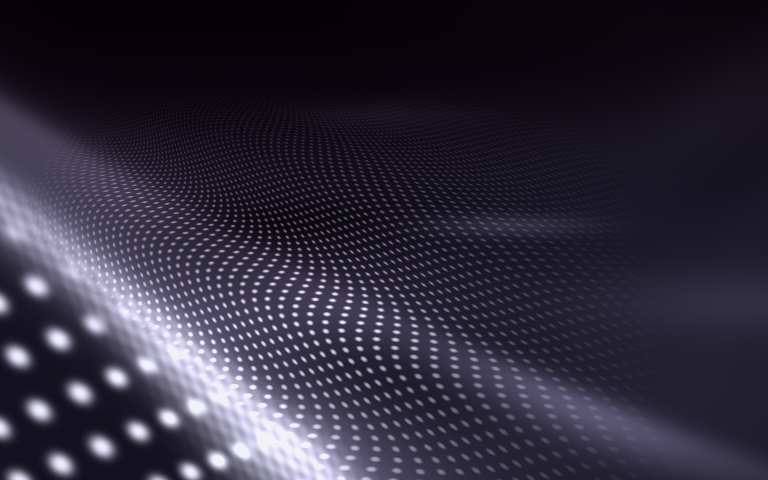
This background is drawn by a Shadertoy shader. Its source:

```glsl
// Dark rolling sheet of glowing dots, with a bright blurred fold in the lower left corner.

// Soft elliptical light, 1 at its centre
float glow(vec2 p, vec2 centre, vec2 size) {
    vec2 q = (p - centre) / size;
    return exp(-dot(q, q));
}

// Bell profile with separate widths below and above zero
float crest(float d, float below, float above) {
    float t = d / (d < 0.0 ? below : above);
    return exp(-t * t);
}

// Fine dots of the receding sheet, bent and bunched by its waves
float farDots(vec2 p, float ridge) {
    float depth = 0.96 - p.y + 0.06 * p.x - 0.014 * sin(20.0 * ridge);
    depth = max(depth, 0.04);
    float bentX = p.x - 0.48 - 0.036 * sin(20.0 * ridge + 0.3);
    vec2 grid = vec2(bentX / (0.039 * depth), -log(depth) / 0.028);
    vec2 cell = fract(grid) - 0.5;
    cell.y += 0.25 * cell.x;
    float blur = 0.09 + 0.0011 / (0.034 * depth);
    float r = length(cell * vec2(1.1, 0.9));
    return 1.0 - smoothstep(0.20 - blur, 0.20 + blur, r);
}

// Large out-of-focus dots, packed closer towards the fold
float nearDots(vec2 p) {
    vec2 q = p - vec2(0.167, 0.181);
    vec2 grid = vec2(10.05 * q.x + 4.04 * q.y, 3.23 * q.x - 7.63 * q.y);
    float packed = max(grid.x, 0.0);
    grid.x += 0.13 * packed * packed;
    vec2 cell = fract(grid + 0.5) - 0.5;
    float shrink = 1.0 + 0.26 * packed;
    vec2 offset = cell.x * vec2(0.085, 0.036) / shrink + cell.y * vec2(0.045, -0.112);
    offset = mat2(0.83, 0.56, -0.56, 0.83) * offset;
    float r = length(offset / vec2(0.032, 0.023)) * sqrt(shrink);
    return exp(-1.4 * pow(r, 2.5));
}

void mainImage(out vec4 fragColor, in vec2 fragCoord) {
    vec2 p = fragCoord / iResolution.y;
    p.x *= 1.6 * iResolution.y / iResolution.x;

    // Heights above the two diagonal ridges
    float fold = (p.y - (0.60 - 0.80 * p.x - 0.06 * p.x * p.x)) * 0.78;
    float along = 0.78 * p.x - 0.62 * p.y;
    float ridge = p.y - (0.77 - 0.62 * p.x + 0.09 * p.x * p.x);
    float nearSide = 1.0 - smoothstep(-0.07, 0.02, fold);

    // Night backdrop and drifting haze
    vec3 haze = vec3(0.63, 0.61, 0.74);
    vec3 col = mix(vec3(0.080, 0.068, 0.125), vec3(0.020, 0.006, 0.028),
                   smoothstep(0.50, 0.95, p.y));
    float cloud = 0.5 + 0.25 * sin(5.0 * p.x + 9.0 * p.y + 2.0 * sin(3.0 * p.x))
                + 0.25 * sin(17.0 * p.y - 4.0 * p.x + 1.5 * sin(6.0 * p.x));
    col += haze * (0.03 + 0.09 * cloud) * glow(p, vec2(1.55, 0.72), vec2(0.48, 0.26));
    col += haze * 0.12 * glow(p, vec2(1.60, 0.37), vec2(0.38, 0.07));
    col += haze * 0.09 * glow(p, vec2(1.45, 0.20), vec2(0.45, 0.24));
    col += haze * 0.18 * glow(p, vec2(1.06, 0.53), vec2(0.16, 0.022));
    col += haze * 0.06 * glow(p, vec2(0.80, 0.76), vec2(0.20, 0.03));
    col += haze * 0.07 * glow(p, vec2(0.15, 0.58), vec2(0.30, 0.16));

    // Light along the second ridge, strongest at both ends
    float ridgeEnds = 0.10 + 0.26 * glow(p, vec2(1.22, 0.17), vec2(0.30, 0.30))
                    + 0.12 * glow(p, vec2(0.0, 0.74), vec2(0.28, 0.25));
    col += haze * ridgeEnds * crest(ridge, 0.07, 0.04);
    col += haze * 0.10 * glow(p, vec2(0.80, 0.02), vec2(0.45, 0.13));
    col += haze * 0.18 * glow(p, vec2(0.62, 0.35), vec2(0.28, 0.09));
    col *= 1.0 - 0.55 * glow(p, vec2(0.60, 0.54), vec2(0.24, 0.06));

    // Receding dots
    float lit = smoothstep(0.86, 0.55, p.y) * smoothstep(1.45, 0.70, p.x)
              * smoothstep(0.0, 0.30, p.x + 0.4 * (0.6 - p.y));
    lit *= 0.34 + 0.38 * glow(p, vec2(0.62, 0.34), vec2(0.34, 0.20))
         + 0.12 * crest(ridge, 0.08, 0.06);
    vec3 dotColor = mix(vec3(0.93, 0.93, 0.98), vec3(0.82, 0.70, 0.78),
                        smoothstep(0.25, 0.55, p.y));
    col += dotColor * lit * farDots(p, ridge) * (1.0 - nearSide);

    // Dark foreground, its dots dissolving into the fold
    col = mix(col, vec3(0.075, 0.065, 0.12), nearSide);
    float dissolve = 1.0 - 0.70 * smoothstep(-0.13, -0.04, fold);
    col += vec3(0.86, 0.87, 0.91) * nearDots(p) * nearSide * dissolve;

    // Bright fold with slanted streaks, widening downwards
    float foldPower = 0.42 + 0.32 * glow(p, vec2(0.44, 0.22), vec2(0.28, 0.28));
    float dashes = 0.92 + 0.16 * sin(230.0 * fold + 40.0 * along) * sin(100.0 * along);
    float spread = 0.055 + 0.055 * smoothstep(0.1, 0.6, p.x);
    vec3 silver = vec3(0.90, 0.91, 0.95);
    col += silver * foldPower * dashes * crest(fold + 0.02, spread, 0.050);
    col += haze * 0.28 * crest(fold, 0.11, 0.15);
    col += silver * 0.24 * dashes * glow(p, vec2(0.60, 0.05), vec2(0.12, 0.09));

    fragColor = vec4(min(col, vec3(0.94, 0.95, 0.97)), 1.0);
}
```
